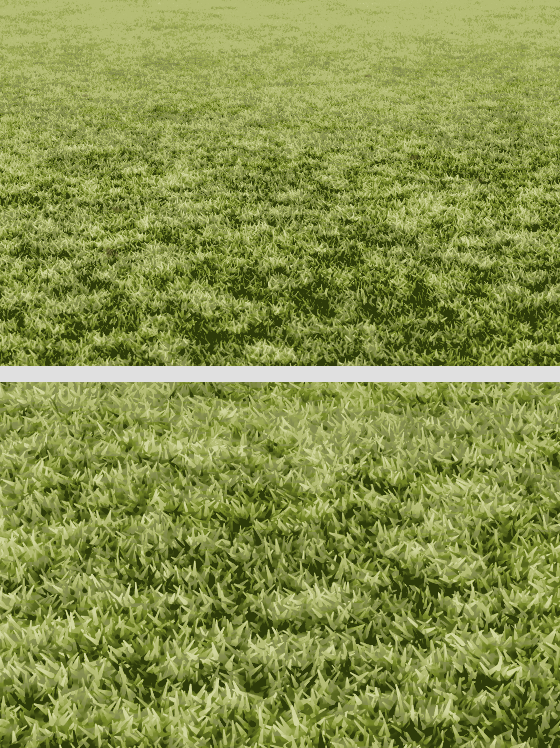
Top, the full canvas; bottom, a detail of the centre.
Reproduce this texture procedurally as a Shadertoy shader.

```glsl
// A sunlit lawn seen at a low angle, fading to a soft pale distance.
// Rows of short leaning blades are laid back to front with perspective
// spacing; their tone, shaped by clump noise, is mapped to a ramp of greens.

const float HORIZON = 1.3;        // height of the vanishing line
const float ROW_STEP = 0.0055;    // spacing of blade rows, relative to scale
const float COLUMN_STEP = 0.0068; // spacing of blades within a row
const float BLADE_LENGTH = 0.015;
const float BLADE_WIDTH = 0.0025;
const float MAX_LEAN = 1.25;
const float NEAR_TONE = 0.32;
const float FAR_TONE = 0.83;
const float NEAR_CONTRAST = 1.35;
const float FAR_CONTRAST = 0.36;
const float FLATTENING = 3.0;     // foreshortening of clumps
const float PATCH_TONE = 0.20;    // broad light and dark areas
const float STREAK_TONE = 0.12;   // faint bands across the field
const int DEBRIS_COUNT = 9;

const vec3 SHADOW = vec3(0.18, 0.23, 0.04);
const vec3 DEEP   = vec3(0.34, 0.40, 0.11);
const vec3 GREEN  = vec3(0.46, 0.53, 0.15);
const vec3 LIGHT  = vec3(0.61, 0.66, 0.32);
const vec3 PALE   = vec3(0.71, 0.74, 0.46);
const vec3 GLINT  = vec3(0.82, 0.84, 0.62);
const vec3 DULL   = vec3(0.52, 0.55, 0.32);
const vec3 EARTH  = vec3(0.32, 0.28, 0.14);

vec4 hash4(vec2 p) {
    vec4 q = fract(p.xyxy * vec4(0.1031, 0.1030, 0.0973, 0.1099));
    q += dot(q, q.wzxy + 33.33);
    return fract((q.xxyz + q.yzzw) * q.zywx);
}

float noise(vec2 p) {
    vec2 i = floor(p), f = fract(p);
    f = f * f * (3.0 - 2.0 * f);
    float low = mix(hash4(i).x, hash4(i + vec2(1, 0)).x, f.x);
    float high = mix(hash4(i + vec2(0, 1)).x, hash4(i + vec2(1, 1)).x, f.x);
    return mix(low, high, f.y);
}

// Position on the ground plane; x is measured from the canvas centre.
vec2 ground(vec2 p) {
    return vec2(p.x, FLATTENING) / (HORIZON - p.y) + 40.0;
}

float clumps(vec2 g) {
    return 0.55 * noise(g * 20.0) + 0.45 * noise(g * 45.0) - 0.5;
}

// Tone deviation of the blades seen at p.
float grass(vec2 p, float soft) {
    float tone = -0.2 + 0.9 * clumps(ground(p));
    float nearest = floor(-log(HORIZON - p.y) / ROW_STEP);
    for (int j = 1; j >= -5; j--) {
        float row = nearest + float(j);
        float scale = exp(-row * ROW_STEP);
        float column = floor(p.x / (scale * COLUMN_STEP));
        for (int i = -3; i <= 3; i++) {
            vec2 cell = vec2(column + float(i), row);
            vec4 h = hash4(cell + 517.0);
            vec4 k = hash4(cell + 1291.0);
            vec2 root = vec2((cell.x + h.x) * COLUMN_STEP * scale,
                             HORIZON - scale + (h.y - 0.5) * ROW_STEP * scale);
            float lean = (h.z * 2.0 - 1.0) * MAX_LEAN;
            vec2 stem = vec2(sin(lean), cos(lean)) * BLADE_LENGTH * scale * mix(0.5, 1.15, h.w);
            vec2 toPixel = p - root;
            float along = clamp(dot(toPixel, stem) / dot(stem, stem), 0.0, 1.0);
            float width = BLADE_WIDTH * scale * mix(0.7, 1.2, k.y) * (1.0 - 0.7 * along);
            float cover = smoothstep(soft, -soft, length(toPixel - stem * along) - width);
            if (cover > 0.0) {
                float blade = 0.07 + 0.8 * (k.x - 0.5) + 0.4 * (along - 0.55)
                            + 1.2 * clumps(ground(root)) + 0.25 * step(0.95, k.z);
                tone = mix(tone, blade, cover);
            }
        }
    }
    return tone;
}

vec3 greenRamp(float t) {
    vec3 c = mix(SHADOW, DEEP, smoothstep(-0.06, 0.12, t));
    c = mix(c, GREEN, smoothstep(0.17, 0.36, t));
    c = mix(c, LIGHT, smoothstep(0.39, 0.60, t));
    c = mix(c, PALE, smoothstep(0.66, 0.86, t));
    return mix(c, GLINT, smoothstep(0.98, 1.3, t));
}

void mainImage(out vec4 fragColor, in vec2 fragCoord) {
    vec2 p = (fragCoord - vec2(0.5 * iResolution.x, 0.0)) / iResolution.y;
    float aspect = iResolution.x / iResolution.y;
    vec2 g = ground(p);

    // Focus is sharpest in the middle distance.
    float soft = 0.65 / iResolution.y + 0.0008 * smoothstep(0.3, 0.0, p.y)
               + 0.001 * smoothstep(0.65, 1.0, p.y);
    float contrast = mix(NEAR_CONTRAST, FAR_CONTRAST, smoothstep(0.4, 1.0, p.y));
    float patches = noise(g * vec2(4.0, 3.0)) - 0.5;
    float streaks = noise(p * vec2(3.0, 26.0) + 7.0) - 0.5;
    float tone = mix(NEAR_TONE, FAR_TONE, pow(p.y, 1.5))
               + contrast * grass(p, soft) + PATCH_TONE * patches + STREAK_TONE * streaks;
    vec3 color = greenRamp(tone);

    // Dry, greyer blades among the mid tones.
    float dry = smoothstep(0.42, 0.56, 0.55 * noise(g * 70.0) + 0.45 * noise(g * 6.0 + 9.0));
    color = mix(color, DULL, 0.95 * dry * exp(-30.0 * (tone - 0.46) * (tone - 0.46)));

    // A few flat scraps of leaf and bare earth.
    for (int i = 0; i < DEBRIS_COUNT; i++) {
        vec4 h = hash4(vec2(float(i) * 7.0 + 3.0, 61.0));
        vec2 spot = vec2((h.x - 0.5) * aspect, mix(0.3, 0.95, h.y));
        vec2 offset = (p - spot) / (HORIZON - spot.y) / vec2(0.022, 0.009);
        float edge = length(offset) + 1.2 * (noise(p * 130.0) - 0.5);
        color = mix(color, EARTH, 0.65 * h.z * smoothstep(1.1, 0.5, edge));
    }
    fragColor = vec4(color, 1.0);
}
```
